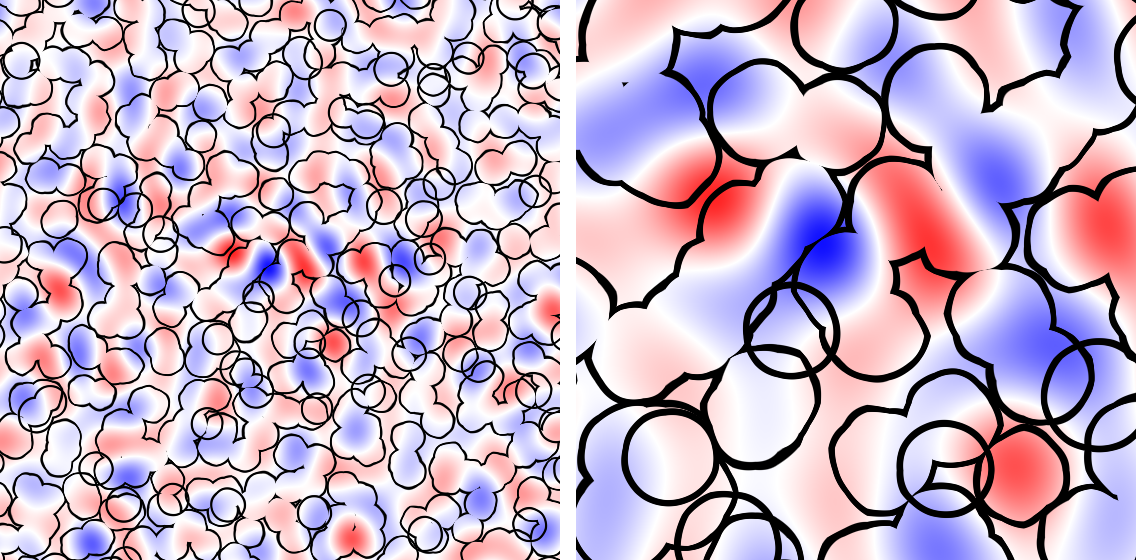
Left: the whole. Right: its middle third, enlarged.
This texture is drawn by a WebGL 1 fragment shader. Its source:

```glsl
precision highp float;
// Red and blue interference field crossed by thin black outlines.
// The field sums plane waves in random directions and adds a tilted wave packet
// near the centre; the outlines bound unions of scattered, slightly ragged discs.
uniform vec2 u_resolution;

float hash(vec2 p) {
  vec3 q = fract(p.xyx * vec3(0.1031, 0.1030, 0.0973));
  q += dot(q, q.yzx + 33.33);
  return fract((q.x + q.y) * q.z);
}

vec2 hash2(vec2 p) {
  return vec2(hash(p), hash(p + vec2(47.3, 91.7)));
}

// Smoothly interpolated lattice of random offsets, each from -1 to 1
vec2 noise2(vec2 p) {
  vec2 cell = floor(p);
  vec2 f = fract(p);
  vec2 low = mix(hash2(cell), hash2(cell + vec2(1.0, 0.0)), f.x);
  vec2 high = mix(hash2(cell + vec2(0.0, 1.0)), hash2(cell + 1.0), f.x);
  return 2.0 * mix(low, high, f.y) - 1.0;
}

// Random waves of similar length, scaled to unit variance
float randomWaves(vec2 p) {
  const int COUNT = 28;
  float sum = 0.0;
  for (int i = 0; i < COUNT; i++) {
    float n = float(i);
    float angle = 6.2832 * (n + hash(vec2(n, 3.0))) / float(COUNT);
    float frequency = mix(6.0, 10.5, hash(vec2(n, 17.0)));
    float phase = hash(vec2(n, 29.0));
    sum += cos(6.2832 * (frequency * dot(p, vec2(cos(angle), sin(angle))) + phase));
  }
  return sum / sqrt(0.5 * float(COUNT));
}

// Short train of leaning stripes around the middle
float wavePacket(vec2 p) {
  vec2 d = (p - vec2(0.52, 0.535)) / vec2(0.16, 0.06);
  float along = dot(p, vec2(0.91, 0.41)) - 0.604;
  return exp(-dot(d, d)) * cos(6.2832 * along / 0.109);
}

// Signed distance to a union of discs, one per kept grid cell
float scatteredDiscs(vec2 p, float spacing, float keep, float seed) {
  vec2 home = floor(p / spacing);
  float nearest = 1.0;
  for (int y = -1; y <= 1; y++) {
    for (int x = -1; x <= 1; x++) {
      vec2 cell = home + vec2(float(x), float(y));
      vec2 key = cell + seed;
      vec2 centre = (cell + hash2(key)) * spacing;
      float radius = mix(0.027, 0.032, hash(key + 211.0));
      if (hash(key + 137.0) < keep) {
        nearest = min(nearest, length(p - centre) - radius);
      }
    }
  }
  return nearest;
}

// Diverging scale: blue below zero, white at zero, red above
vec3 diverging(float v) {
  vec3 fade = v > 0.0 ? vec3(0.0, 1.0, 1.0) : vec3(1.0, 1.0, 0.0);
  return 1.0 - fade * min(abs(v), 1.0);
}

void main() {
  vec2 p = gl_FragCoord.xy / u_resolution.y;
  float pixel = 1.0 / u_resolution.y;

  // Coloured field, stronger along a band through the middle
  float band = exp(-pow((p.y - 0.55) / 0.12, 2.0));
  float field = (0.185 + 0.09 * band) * randomWaves(p) + 0.65 * wavePacket(p);
  vec3 colour = diverging(field);

  // Ragged outlines: a dense layer leaves starry gaps, a sparse one adds circles
  vec2 ragged = p + 0.0027 * noise2(p * 75.0);
  float dense = abs(scatteredDiscs(ragged, 0.0535, 1.0, 11.0));
  float sparse = abs(scatteredDiscs(p + 0.0008 * noise2(p * 75.0), 0.09, 0.35, 73.0));
  float outline = min(dense, sparse);
  float ink = 1.0 - smoothstep(0.002 - 0.6 * pixel, 0.002 + 0.6 * pixel, outline);

  gl_FragColor = vec4(mix(colour, vec3(0.0), ink), 1.0);
}
```
